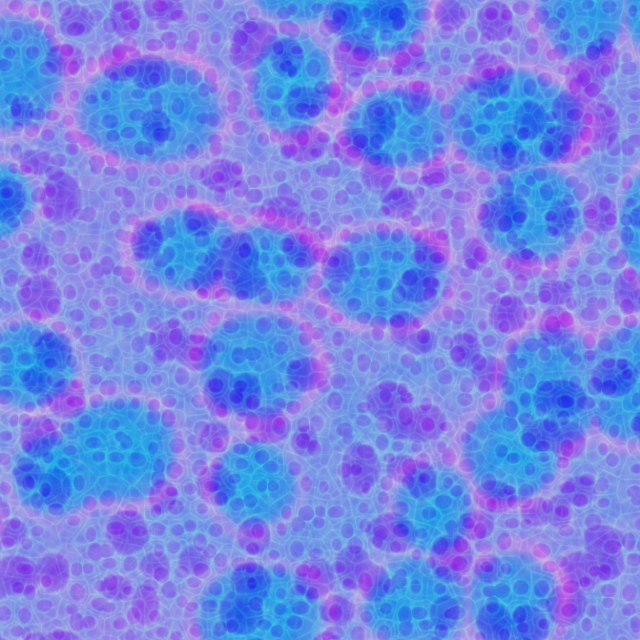
Write a WebGL 1 fragment shader that draws this texture map.

```glsl
precision highp float;
uniform vec2 u_resolution;

const vec3 LILAC = vec3(0.52, 0.57, 0.90);

vec3 hash3(vec2 p, float seed) {
  vec3 q = fract(vec3(p.xyx + seed * 17.31) * vec3(0.1031, 0.1030, 0.0973));
  q += dot(q, q.yxz + 33.33);
  return fract((q.xxy + q.yzz) * q.zyx);
}

float valueNoise(vec2 p, float seed) {
  vec2 i = floor(p), f = fract(p);
  f = f * f * (3.0 - 2.0 * f);
  float low = mix(hash3(i, seed).x, hash3(i + vec2(1.0, 0.0), seed).x, f.x);
  float high = mix(hash3(i + vec2(0.0, 1.0), seed).x, hash3(i + 1.0, seed).x, f.x);
  return mix(low, high, f.y);
}

float fbm(vec2 p, float seed) {
  float sum = 0.0, weight = 0.5;
  for (int k = 0; k < 4; k++) {
    sum += weight * valueNoise(p, seed + float(k));
    p = p * 2.03 + 5.7;
    weight *= 0.5;
  }
  return sum / 0.9375;
}

// Scattered ovals: x = signed distance to the nearest edge, y = gap to the next oval
vec2 ovals(vec2 p, float radius, float presence, float seed) {
  vec2 cell = floor(p);
  float nearest = 1.0, second = 1.0;
  for (int y = -1; y <= 1; y++) {
    for (int x = -1; x <= 1; x++) {
      vec2 id = cell + vec2(float(x), float(y));
      vec3 rnd = hash3(id, seed);
      vec3 shape = hash3(id, seed + 3.0);
      if (shape.x > presence) continue;
      vec2 offset = p - id - 0.12 - 0.76 * rnd.xy;
      float stretch = 0.84 + 0.32 * shape.y;
      offset *= vec2(stretch, 1.0 / stretch);
      float d = length(offset) - radius * (0.75 + 0.45 * rnd.z);
      second = min(second, max(d, nearest));
      nearest = min(nearest, d);
    }
  }
  return vec2(nearest, second - nearest);
}

float inside(float d, float softness) {
  return smoothstep(softness, -softness, d);
}

float line(float d, float width) {
  return exp(-d * d / (width * width));
}

void main() {
  vec2 uv = gl_FragCoord.xy / min(u_resolution.x, u_resolution.y);
  vec2 warp = vec2(fbm(uv * 22.0, 1.0), fbm(uv * 22.0, 6.0)) - 0.5;
  vec2 p = uv + 0.012 * warp;
  float cloud = fbm(uv * 7.0, 11.0) - 0.5;
  float mottle = fbm(uv * 45.0, 16.0) - 0.5;

  vec2 large = ovals(p * 5.0 + 2.3, 0.43, 0.72, 21.0);
  vec2 medium = ovals(p * 14.0, 0.41, 0.62, 31.0);
  vec2 small = ovals(uv * 31.0 + 0.15 * warp, 0.33, 0.92, 41.0);
  vec2 fine = ovals(uv * 58.0 + 0.2 * warp, 0.32, 0.85, 51.0);

  vec3 color = LILAC;
  color.r += 0.22 * cloud + 0.16 * mottle;
  color.g += 0.10 * mottle - 0.08 * cloud;

  // Large blue bodies with a pink glow around the rim
  float body = inside(large.x, 0.07);
  float core = smoothstep(0.0, -0.30, large.x);
  float glow = line(large.x - 0.03, 0.07) * (0.5 + 1.6 * valueNoise(uv * 13.0, 61.0));
  color += body * vec3(-0.19, -0.02, 0.0) + core * vec3(-0.14, 0.05, 0.0);
  color.r += 0.12 * glow;

  // Medium violet discs, darker toward the middle
  float disc = inside(medium.x, 0.05);
  float heart = smoothstep(0.0, -0.35, medium.x);
  color += disc * vec3(-0.01, -0.14, 0.0) + heart * vec3(-0.02, -0.09, 0.0);
  color += line(medium.x - 0.04, 0.06) * vec3(0.04, 0.05, 0.0);

  // Small and fine discs joined by pale webs
  float grain = inside(small.x, 0.07);
  float web = line(small.y, 0.09) * (1.0 - grain);
  color += grain * vec3(0.0, -0.10, 0.0) + web * vec3(0.02, 0.08, 0.0);
  color += line(small.x - 0.05, 0.07) * vec3(0.01, 0.06, 0.0);
  color.g -= 0.045 * inside(fine.x, 0.10);
  color += line(fine.y, 0.12) * vec3(0.02, 0.035, 0.0);

  gl_FragColor = vec4(clamp(color, vec3(0.10, 0.14, 0.0), vec3(0.84, 0.74, 0.90)), 1.0);
}
```
